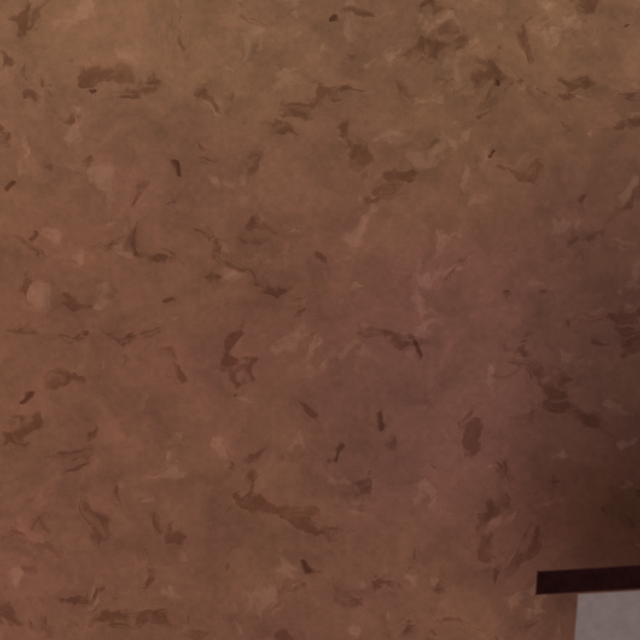
This texture is drawn by a three.js fragment shader. Its source:

```glsl
// Worn brown plaster wall with soft mottling, small pits, and a dark ledge over a grey corner.
varying vec2 vUv;

float hash(vec2 p) {
  vec3 q = fract(vec3(p.xyx) * 0.1031);
  q += dot(q, q.yzx + 33.33);
  return fract((q.x + q.y) * q.z);
}

float noise(vec2 p) {
  vec2 i = floor(p);
  vec2 f = fract(p);
  f = f * f * (3.0 - 2.0 * f);
  return mix(mix(hash(i), hash(i + vec2(1.0, 0.0)), f.x),
             mix(hash(i + vec2(0.0, 1.0)), hash(i + 1.0), f.x), f.y);
}

float fbm(vec2 p) {
  float sum = 0.0;
  float amp = 0.5;
  for (int i = 0; i < 5; i++) {
    sum += amp * noise(p);
    p = mat2(1.6, 1.2, -1.2, 1.6) * p + 17.3;
    amp *= 0.52;
  }
  return sum;
}

float capsule(vec2 p, vec2 axis, float halfLength) {
  return length(p - axis * clamp(dot(p, axis), -halfLength, halfLength));
}

// Short slanted marks scattered over a jittered grid; returns their coverage.
float scatterMarks(vec2 uv, float cells, float share, float seed) {
  vec2 ragged = vec2(noise(uv * 90.0 + seed), noise(uv * 90.0 + seed + 40.0)) - 0.5;
  vec2 p = uv * cells + ragged * 0.012 * cells;
  vec2 home = floor(p);
  float cover = 0.0;
  for (int j = -1; j <= 1; j++) {
    for (int i = -1; i <= 1; i++) {
      vec2 cell = home + vec2(float(i), float(j));
      vec2 id = cell + seed;
      vec2 center = cell + vec2(hash(id + 3.1), hash(id + 7.7));
      float angle = 3.1416 * hash(id + 11.3);
      float size = hash(id + 19.9);
      float d = capsule(p - center, vec2(cos(angle), sin(angle)), 0.012 * size * cells) / cells;
      float mark = 1.0 - smoothstep(0.001, 0.004 + 0.004 * size, d);
      cover = max(cover, mark * step(hash(id), share) * mix(0.3, 1.0, hash(id + 23.0)));
    }
  }
  return cover;
}

vec3 plaster(vec2 uv) {
  // Light falls from the upper left and fades towards the lower right.
  vec3 color = mix(vec3(0.435, 0.285, 0.22), vec3(0.48, 0.34, 0.25), smoothstep(0.5, 1.0, uv.y));
  color += vec3(0.025, 0.015, 0.012) * (1.0 - smoothstep(0.0, 0.6, uv.x));
  float plum = exp(-dot((uv - vec2(0.8, 0.36)) * 3.2, (uv - vec2(0.8, 0.36)) * 3.2));
  color += vec3(-0.02, -0.015, 0.008) * plum;
  float shade = smoothstep(0.72, 1.03, uv.x) * (1.0 - smoothstep(0.3, 1.05, uv.y));
  color *= 1.0 - 0.3 * shade;
  vec2 nook = (uv - vec2(0.98, 0.19)) * vec2(5.0, 8.0);
  color *= 1.0 - vec3(0.25, 0.32, 0.36) * exp(-dot(nook, nook));

  // Broad stains, middling patches and fine grain.
  vec2 warp = vec2(fbm(uv * 9.0), fbm(uv * 9.0 + 31.0)) - 0.5;
  float stains = fbm(uv * 5.0 + warp + 5.0) - 0.49;
  float patches = fbm(uv * vec2(20.0, 24.0) + warp * 2.5 + 60.0) - 0.49;
  float grain = fbm(uv * 110.0 + 90.0) - 0.49;
  float speck = noise(uv * 300.0) - 0.5;
  color *= 1.0 + 0.16 * stains + 0.24 * patches + 0.13 * grain + 0.035 * speck;
  color += vec3(0.0, 0.012, -0.012) * (fbm(uv * 7.0 + 120.0) - 0.49);

  // Ragged darker blots and pale scuffs.
  float blots = smoothstep(0.62, 0.78, fbm(uv * vec2(24.0, 28.0) + warp * 3.0 + 200.0));
  float scuffs = smoothstep(0.63, 0.8, fbm(uv * 26.0 + warp * 3.0 + 300.0));
  color *= 1.0 - vec3(0.18, 0.23, 0.26) * blots;
  color += vec3(0.055, 0.05, 0.045) * scuffs;

  // Pits, and a few fainter light flecks.
  color *= 1.0 - vec3(0.32, 0.4, 0.44) * scatterMarks(uv, 9.0, 0.28, 41.0);
  color += vec3(0.06, 0.055, 0.05) * scatterMarks(uv, 11.0, 0.15, 83.0);
  return color;
}

// Soft-edged box given by its lower left and upper right corners.
float box(vec2 p, vec2 low, vec2 high) {
  vec2 d = max(low - p, p - high);
  return 1.0 - smoothstep(-0.003, 0.003, max(d.x, d.y));
}

void main() {
  vec2 uv = vUv;
  vec3 color = plaster(uv);
  float grain = fbm(uv * 90.0 + 7.0) - 0.49;

  // Grey corner and dark ledge, both rising slightly to the right.
  vec2 tilted = uv - vec2(0.08 * (uv.y - 0.07), 0.06 * (uv.x - 0.84));
  vec3 grey = vec3(0.45, 0.39, 0.38) * (1.0 + 0.12 * grain);
  color = mix(color, grey, box(tilted, vec2(0.903, -0.1), vec2(1.2, 0.068)));
  vec3 ledge = vec3(0.115, 0.045, 0.045) * (1.0 + 0.5 * grain);
  color = mix(color, ledge, box(tilted, vec2(0.837, 0.071), vec2(1.2, 0.107)));

  gl_FragColor = vec4(color, 1.0);
}
```
